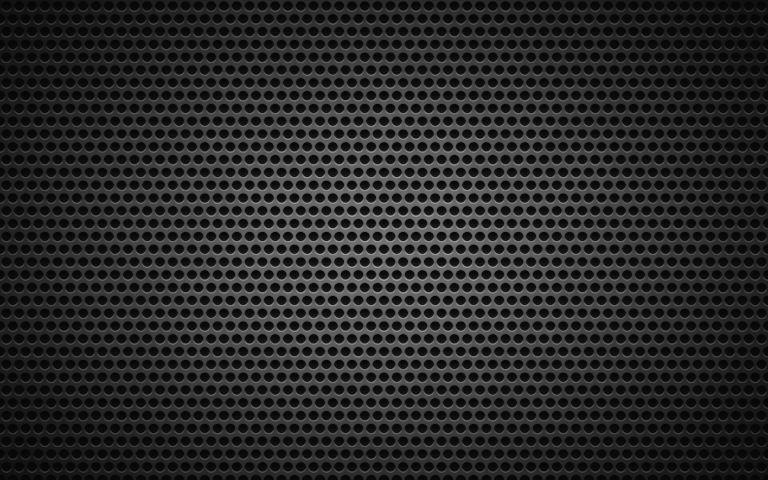
Give the GLSL for this texture, as a Shadertoy shader.

```glsl
// Perforated dark metal sheet: staggered rows of round holes, 60 across and
// 37.5 down, each with a bright lower lip and a faint mesh seen inside it.
// Rows are offset by half a cell; a soft central light fades to the corners.

const float HOLES_ACROSS = 60.0;
const float HOLE_RADIUS = 0.385;
const float LIP_WIDTH = 0.055;
const vec3 METAL_COLOR = vec3(0.435, 0.435, 0.435);
const vec3 LIP_COLOR = vec3(0.68, 0.68, 0.68);
const vec3 HOLE_COLOR = vec3(0.035, 0.035, 0.035);
const vec3 FLOOR_COLOR = vec3(0.17, 0.17, 0.17);

// Sine-free hash of a cell index, from 0 to 1
float hash21(vec2 p) {
    vec3 q = fract(vec3(p.xyx) * 0.1031);
    q += dot(q, q.yzx + 33.33);
    return fract((q.x + q.y) * q.z);
}

float valueNoise(vec2 p) {
    vec2 cell = floor(p);
    vec2 f = fract(p);
    f = f * f * (3.0 - 2.0 * f);
    float low = mix(hash21(cell), hash21(cell + vec2(1.0, 0.0)), f.x);
    float high = mix(hash21(cell + vec2(0.0, 1.0)), hash21(cell + 1.0), f.x);
    return mix(low, high, f.y);
}

// Antialiased coverage of the inside of a distance field
float coverage(float dist, float pixel) {
    return smoothstep(0.5 * pixel, -0.5 * pixel, dist);
}

// Elliptical glow, brightest in the middle of the sheet
float centralLight(vec2 uv) {
    vec2 q = (uv * 2.0 - 1.0) * vec2(1.0, 0.88);
    return 0.06 + 0.94 * exp(-1.35 * dot(q, q));
}

// Hole interior: dark below the upper edge, with a dim mesh of small dots
vec3 holeInterior(vec2 p, float light, float pixel) {
    float depth = smoothstep(0.30, -0.36, p.y);
    vec2 meshPoint = abs(p + vec2(0.0, 0.03)) - 0.105;
    float dots = coverage(length(meshPoint) - 0.065, pixel);
    vec3 base = HOLE_COLOR * (0.65 + 0.35 * light);
    return base + FLOOR_COLOR * light * depth * (0.55 - 0.35 * dots);
}

void mainImage(out vec4 fragColor, in vec2 fragCoord) {
    vec2 uv = fragCoord / iResolution.xy;
    float pixel = HOLES_ACROSS / iResolution.x;

    // Staggered grid, rows counted from the top edge
    vec2 grid = vec2(fragCoord.x, iResolution.y - fragCoord.y) * pixel;
    float row = floor(grid.y);
    grid.x += 0.5 * mod(row, 2.0);
    vec2 id = floor(grid);
    vec2 p = (fract(grid) - 0.5) * vec2(1.0, -1.0);

    // Metal face with slight wear and grain
    float light = centralLight(uv);
    float wear = 0.95 + 0.10 * valueNoise(uv * vec2(32.0, 20.0));
    float grain = 0.97 + 0.06 * valueNoise(grid * 5.0);
    vec3 color = METAL_COLOR * light * wear * grain;

    // Soft shade around the upper edge and a bright crescent lip below
    float dist = length(p) - HOLE_RADIUS;
    float lower = smoothstep(0.05, -0.34, p.y);
    color *= 1.0 - 0.22 * (1.0 - lower) * smoothstep(0.12, 0.0, dist);
    float lip = coverage(abs(dist) - LIP_WIDTH, pixel) * lower;
    float lipLight = mix(0.18, 1.0, light) * (0.92 + 0.16 * hash21(id));

    // Hole first, lip over its lower edge
    color = mix(color, holeInterior(p, light, pixel), coverage(dist, pixel));
    color = mix(color, LIP_COLOR * lipLight, 0.75 * lip);

    fragColor = vec4(color, 1.0);
}
```
